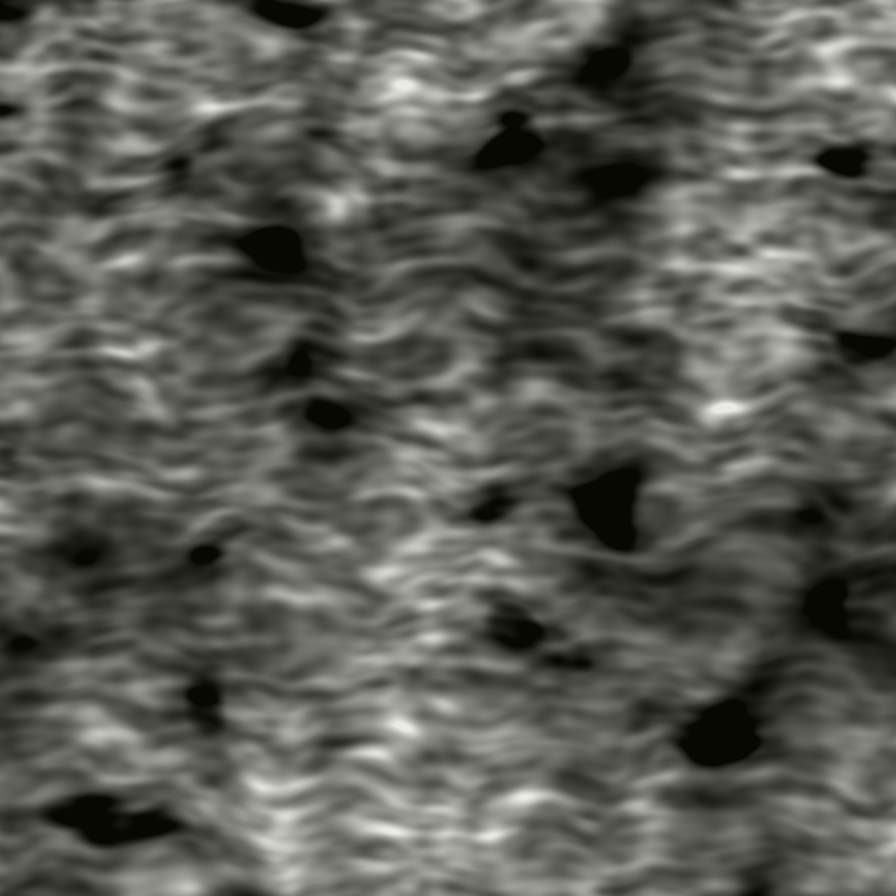
Write a WebGL 1 fragment shader that draws this texture.

```glsl
precision highp float;
// Grey, grainy tissue-like scan: soft light and dark clouds crossed by short,
// slightly wavy horizontal streaks. Layers of stretched gradient noise are
// summed, with streaks strongest in bright areas and towards the top.

uniform vec2 u_resolution;

#define BASE_TONE 0.37
#define CLOUD_SCALE vec2(4.6, 3.1)
#define CLOUD_GAIN 0.36
#define PATCH_SCALE vec2(8.5, 11.0)
#define PATCH_GAIN 0.22
#define STREAK_SCALE vec2(14.0, 40.0)
#define STREAK_GAIN 0.33
#define GRAIN_SCALE vec2(31.0, 62.0)
#define GRAIN_GAIN 0.18
#define HOLE_DEPTH 0.22
#define WAVINESS 0.022
#define BLUE_LOSS 0.018

const float NOISE_VARIANCE = 0.046;

// Random unit vector for a lattice cell
vec2 gradientAt(vec2 cell) {
  vec3 h = fract(cell.xyx * vec3(0.1031, 0.1030, 0.0973));
  h += dot(h, h.yzx + 33.33);
  float angle = 6.28318 * fract((h.x + h.y) * h.z);
  return vec2(cos(angle), sin(angle));
}

// Gradient noise, about -0.7 to 0.7
float gradientNoise(vec2 p) {
  vec2 cell = floor(p);
  vec2 f = p - cell;
  vec2 fade = f * f * f * (f * (f * 6.0 - 15.0) + 10.0);
  vec2 e = vec2(1.0, 0.0);
  float a = dot(gradientAt(cell), f);
  float b = dot(gradientAt(cell + e.xy), f - e.xy);
  float c = dot(gradientAt(cell + e.yx), f - e.yx);
  float d = dot(gradientAt(cell + e.xx), f - e.xx);
  return mix(mix(a, b, fade.x), mix(c, d, fade.x), fade.y);
}

// Lift the peaks into highlights while keeping the mean at zero
float sharpenPeaks(float n) {
  return n + 1.2 * (n * n - NOISE_VARIANCE);
}

void main() {
  vec2 uv = gl_FragCoord.xy / u_resolution;

  // Bend the layers so that streaks tilt and arch
  vec2 bend = vec2(gradientNoise(uv * 7.0 + 61.3),
                   gradientNoise(uv * vec2(9.0, 7.0) + 87.7));
  vec2 p = uv + WAVINESS * bend;

  // Broad clouds, taller than wide
  float cloud = CLOUD_GAIN * gradientNoise(p * CLOUD_SCALE + 12.4)
              + 0.6 * CLOUD_GAIN * gradientNoise(p * 2.1 + 40.7);

  // Mid-sized patches and a few dark hollows
  float blotch = gradientNoise(p * PATCH_SCALE + 23.6);
  float dash = gradientNoise(p * PATCH_SCALE * vec2(1.3, 2.0) + 71.2);
  float hollow = smoothstep(0.3, 0.55, -blotch - 0.3 * dash);
  float mottling = PATCH_GAIN * (blotch + 0.9 * dash);

  // Thin streaks, in two offset layers, and finer grain
  float streak = sharpenPeaks(gradientNoise(p * STREAK_SCALE + 5.3))
               + 0.6 * sharpenPeaks(gradientNoise(p * STREAK_SCALE * 1.27 + 93.8));
  float grain = gradientNoise(p * GRAIN_SCALE + 34.1);
  float detail = 0.86 * STREAK_GAIN * streak + GRAIN_GAIN * grain;
  float strength = clamp(1.0 + 2.2 * (cloud + 0.5 * mottling), 0.4, 1.5)
                 * mix(0.8, 1.15, uv.y);

  float tone = BASE_TONE + cloud + mottling + detail * strength
             - HOLE_DEPTH * hollow;
  tone = clamp(tone, 0.03, 0.92);
  gl_FragColor = vec4(tone, tone, tone - BLUE_LOSS, 1.0);
}
```
